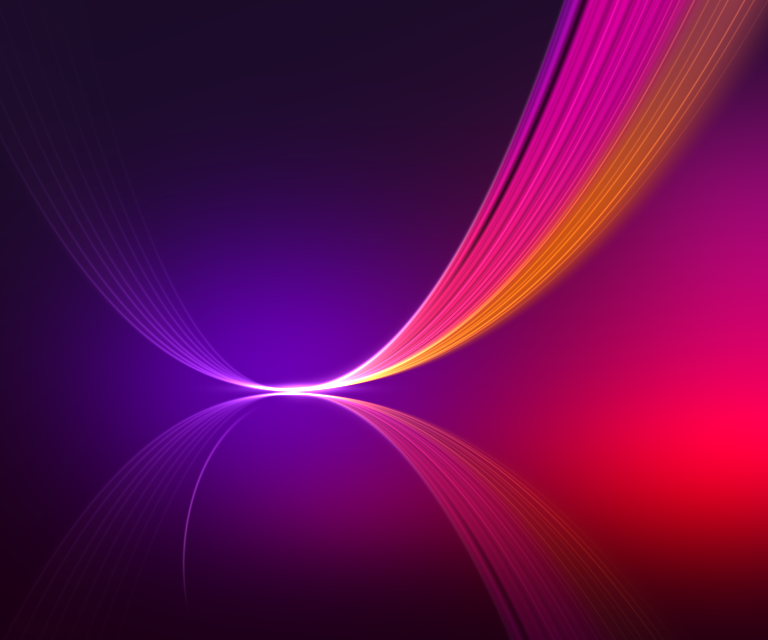
A Shadertoy shader for this background:

```glsl
// Glowing ribbon of light sweeping down to a glossy floor, with its reflection.

float hash(float n) { return fract(sin(n * 127.1) * 4375.5); }

float noise(float x) {
    float i = floor(x), f = fract(x);
    return mix(hash(i), hash(i + 1.0), f * f * (3.0 - 2.0 * f));
}

// Soft elliptical light
float glow(vec2 p, vec2 centre, vec2 radii) {
    vec2 d = (p - centre) / radii;
    return exp(-dot(d, d));
}

// Signed distance to the curve x = spread * y^(1/power), positive above it
float curveDistance(vec2 q, float spread, float power) {
    float x = max(q.x, 0.0001);
    float height = pow(x / spread, power);
    float slope = power * height / x;
    return (q.y - height) / sqrt(1.0 + slope * slope);
}

float strand(vec2 q, float spread, float power, float width) {
    float d = curveDistance(q, spread, power) / max(width, 0.75 / iResolution.y);
    return exp(-d * d);
}

vec3 background(vec2 p) {
    vec3 col = mix(vec3(0.10, 0.0, 0.07), vec3(0.105, 0.045, 0.16), smoothstep(0.0, 0.9, p.y));
    col += vec3(0.25, -0.03, 0.57) * glow(p, vec2(0.42, 0.41), vec2(0.30, 0.24));
    float reach = p.y > 0.36 ? 0.36 : 0.20;
    col += vec3(0.72, -0.02, 0.29) * glow(p, vec2(1.22, 0.36), vec2(0.50, reach));
    col += vec3(0.17, 0.0, 0.16) * glow(p, vec2(1.20, 0.70), vec2(0.25, 0.20));
    col += vec3(0.30, 0.0, -0.13) * glow(p, vec2(1.10, 0.24), vec2(0.35, 0.16));
    col += vec3(0.14, 0.0, 0.04) * glow(p, vec2(0.55, 0.20), vec2(0.20, 0.10));
    return max(col, 0.0);
}

// Broad ribbon on the right; q is measured from the touching point
vec3 addRibbon(vec3 col, vec2 q, float mirrored) {
    float px = 1.0 / iResolution.y;
    float h = max(q.y, 0.0001);
    float t = (q.x / pow(h, 0.475) - 0.543) / 0.47;
    float strength = mix(1.0, 0.60 * exp(-3.0 * h), mirrored);
    float side = smoothstep(-0.03, 0.02, q.x);

    // Body colours from magenta to orange
    vec3 pink = mix(vec3(0.92, 0.12, 0.42), vec3(0.80, 0.0, 0.58), smoothstep(0.1, 0.5, h));
    vec3 orange = mix(vec3(0.84, 0.35, 0.08), vec3(0.58, 0.23, 0.29), smoothstep(0.2, 0.6, h));
    vec3 body = mix(pink, orange, smoothstep(0.42, 0.62, t));
    body = mix(body, vec3(0.52, 0.04, 0.62), smoothstep(0.14, 0.0, t) * smoothstep(0.2, 0.6, h));

    // Fine streaks and one dark groove
    float streaks = 0.6 * noise(t * 42.0) + 0.4 * noise(t * 95.0);
    body *= mix(0.68 + 0.55 * streaks, 0.95, smoothstep(0.35, 0.65, t));
    float groove = (t - 0.085) / 0.019;
    body *= 1.0 - 0.7 * exp(-groove * groove) * smoothstep(0.08, 0.3, h);
    float heat = exp(-h / 0.04) * (1.0 - 0.7 * clamp(t, 0.0, 1.0));
    body = mix(body, vec3(1.0, 0.88, 0.92), heat * (1.0 - 0.5 * mirrored));

    float cover = smoothstep(px, -px, curveDistance(q, 0.543, 2.105));
    cover *= smoothstep(1.03, 0.70, t) * step(0.0, q.x) * step(0.0, q.y);
    cover *= mix(1.0, 0.30, mirrored * smoothstep(0.25, 0.7, t));
    col = mix(col, body, cover * strength);

    // Bright inner rim
    float rim = strand(q, 0.543, 2.105, 0.0026) * exp(-h * 4.5);
    rim += 0.35 * strand(q, 0.56, 2.105, 0.011) * exp(-h * 12.0);
    col += vec3(1.0, 0.72, 0.82) * rim * side * strength * mix(1.0, 0.5, mirrored);

    // Pink to gold threads
    for (int i = 0; i < 13; i++) {
        float k = float(i);
        float lane = 0.22 + 0.052 * k + 0.03 * hash(k + 3.0);
        float line = strand(q, 0.543 + 0.47 * lane, 2.105, 0.0013);
        line *= (0.16 + 0.34 * hash(k + 11.0)) * (0.45 + 0.8 * exp(-h * 4.0));
        vec3 tint = mix(vec3(0.8, 0.25, 0.6), vec3(1.0, 0.62, 0.16), smoothstep(0.38, 0.55, lane));
        col += tint * line * side * strength * smoothstep(1.0, 0.75, lane);
    }
    float goldRim = strand(q, 0.79, 2.105, 0.0022) * exp(-h * 7.0);
    return col + vec3(0.8, 0.65, 0.25) * goldRim * side * strength * mix(1.0, 0.3, mirrored);
}

// Thin violet strands fanning out to the left
vec3 addStrands(vec3 col, vec2 q, float mirrored) {
    q.x = -q.x;
    float h = max(q.y, 0.0001);
    float strength = mix(1.0, 0.55, mirrored) * smoothstep(-0.03, 0.02, q.x);
    float fan = q.x / pow(h, 0.45);
    float haze = smoothstep(0.36, 0.62, fan) * smoothstep(0.72, 0.67, fan) * step(0.0, q.y);
    col += vec3(0.10, 0.04, 0.10) * haze * exp(-h * 5.0) * strength;
    for (int i = 0; i < 8; i++) {
        float k = float(i);
        float line = strand(q, 0.686 - 0.037 * k - 0.012 * hash(k), 2.22, 0.0019);
        line *= (0.55 - 0.045 * k) * exp(-h * 5.0);
        vec3 tint = mix(vec3(0.36, 0.16, 0.50), vec3(0.9, 0.75, 0.9), exp(-q.x * 9.0));
        col += tint * line * strength;
    }
    return col;
}

void mainImage(out vec4 fragColor, in vec2 fragCoord) {
    vec2 p = fragCoord / iResolution.y;
    p.x += 0.6 - 0.5 * iResolution.x / iResolution.y;
    vec2 above = p - vec2(0.453, 0.391);
    vec2 below = vec2(above.x, 0.385 - p.y);

    vec3 col = background(p);
    col = addStrands(col, below, 1.0);
    col = addRibbon(col, below, 1.0);

    // Lone arc in the reflection
    vec2 arc = (p - vec2(0.453, 0.117)) / vec2(0.166, 0.258);
    float ring = (length(arc) - 1.0) * 0.18 / max(0.0018, 0.75 / iResolution.y);
    float arcFade = smoothstep(0.03, 0.18, p.y) * smoothstep(0.42, 0.30, p.x);
    col += vec3(0.26, 0.14, 0.30) * exp(-ring * ring) * arcFade;

    col = addStrands(col, above, 0.0);
    col = addRibbon(col, above, 0.0);

    // Hot spot where the light meets the floor
    col += vec3(0.55, 0.40, 0.60) * glow(p, vec2(0.465, 0.393), vec2(0.075, 0.006));
    fragColor = vec4(clamp(col, 0.0, 1.0), 1.0);
}
```
